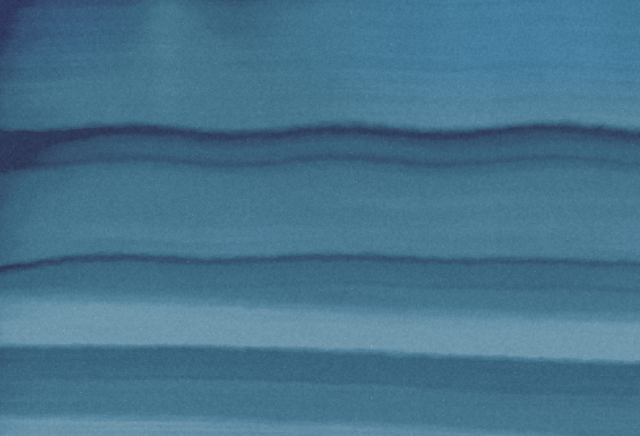
Give the GLSL for this texture, as a Shadertoy shader.

```glsl
// Layered blue watercolour washes with dark wavy pigment edges on grainy paper.

float hash(vec2 p) {
    vec3 q = fract(vec3(p.xyx) * 0.1031);
    q += dot(q, q.yzx + 33.33);
    return fract((q.x + q.y) * q.z);
}

float noise(vec2 p) {
    vec2 i = floor(p), f = fract(p);
    f = f * f * (3.0 - 2.0 * f);
    return mix(mix(hash(i), hash(i + vec2(1, 0)), f.x),
               mix(hash(i + vec2(0, 1)), hash(i + vec2(1, 1)), f.x), f.y);
}

float fbm(vec2 p) {
    float sum = 0.0, amp = 0.5;
    for (int i = 0; i < 4; i++) {
        sum += amp * noise(p);
        p = p * 2.03 + 7.1;
        amp *= 0.5;
    }
    return sum / 0.9375;
}

// Soft bell around zero
float bell(float d, float width) {
    d /= width;
    return exp(-d * d);
}

// Pigment ramp from dark indigo to pale blue
vec3 pigment(float t) {
    vec3 c = mix(vec3(0.18, 0.23, 0.35), vec3(0.21, 0.33, 0.44), smoothstep(0.0, 0.2, t));
    c = mix(c, vec3(0.23, 0.40, 0.50), smoothstep(0.2, 0.4, t));
    c = mix(c, vec3(0.27, 0.46, 0.55), smoothstep(0.4, 0.6, t));
    c = mix(c, vec3(0.32, 0.51, 0.61), smoothstep(0.6, 0.8, t));
    return mix(c, vec3(0.43, 0.59, 0.67), smoothstep(0.8, 1.0, t));
}

void mainImage(out vec4 fragColor, in vec2 fragCoord) {
    vec2 uv = fragCoord / iResolution.xy;
    float x = uv.x, y = 1.0 - uv.y;          // y runs downwards
    vec2 paper = vec2(x * 1.471, y);
    float ragged = (fbm(paper * vec2(40.0, 90.0)) - 0.5) * 0.009
                 + (fbm(vec2(x * 7.0, 2.0)) - 0.5) * 0.006;
    float yr = y + ragged;

    // Wash boundaries
    float edge1 = 0.292 - 0.008 * cos(6.2832 * (x - 0.53) / 0.335) - 0.004 * x;
    float edge2 = 0.586 - 0.007 * (1.0 - 0.7 * x) * cos(6.2832 * (x - 0.52) / 0.36)
                + 0.018 * exp(-x * 12.0) + 0.010 * smoothstep(0.6, 1.0, x);
    float pale = 0.675 + 0.045 * smoothstep(0.0, 1.0, x);
    float edge3 = 0.797 + 0.038 * smoothstep(0.2, 1.1, x);
    float edge4 = 0.952 + 0.060 * x * x;

    // Top wash: vertical blooms, dark blots along the upper border
    float tone = 0.54 + 0.08 * smoothstep(0.0, 0.27, y);
    tone += 0.13 * bell(x - 0.26, 0.025) * (1.0 - y * 2.0);
    tone += 0.10 * smoothstep(0.4, 0.75, x);
    tone += 0.10 * bell(y - edge1 + 0.025, 0.025) * smoothstep(0.3, 0.8, x);
    tone -= 0.22 * smoothstep(0.27, 0.17, x) * smoothstep(0.24, 0.02, y);
    tone -= 0.16 * bell(x - 0.37, 0.06) * bell(y - 0.03, 0.08);
    tone -= 0.14 * bell(y, 0.02) * smoothstep(0.8, 0.3, x);
    tone += 0.14 * (fbm(vec2(x * 11.0, y * 3.0)) - 0.5);

    // First band: dark lip, dim body, second thin line
    float body1 = 0.31 + 0.04 * x;
    body1 -= 0.28 * bell(yr - edge1 - 0.016, 0.018);
    body1 -= 0.10 * bell(yr - edge1 - 0.082, 0.009);
    float middle = 0.53 + 0.17 * smoothstep(0.38, 0.54, y);
    middle += 0.06 * bell(y - 0.46, 0.02) * smoothstep(0.3, 0.6, x);
    float below1 = mix(body1, middle, smoothstep(0.075, 0.115, yr - edge1));
    tone = mix(tone, below1, smoothstep(-0.013, 0.012, yr - edge1));

    // Second band: dark lip fading into the pale wash
    float body2 = 0.44 + 0.08 * smoothstep(0.02, 0.10, y - edge2);
    body2 -= 0.30 * bell(yr - edge2 - 0.009, 0.011) * (1.0 - 0.35 * x);
    body2 -= 0.08 * bell(yr - edge2 - 0.067, 0.007) * smoothstep(0.2, 0.7, x);
    float light = 0.92 + 0.06 * smoothstep(0.0, 0.07, y - pale);
    float below2 = mix(body2, light, smoothstep(-0.022, 0.028, yr - pale));
    tone = mix(tone, below2, smoothstep(-0.012, 0.008, yr - edge2));

    // Third band and the pale strip at the foot
    float body3 = 0.36 + 0.19 * smoothstep(0.01, 0.09, y - edge3);
    body3 -= 0.09 * bell(yr - edge3 - 0.068, 0.007);
    body3 += 0.06 * smoothstep(0.10, 0.15, y - edge3);
    float below3 = mix(body3, 0.94, smoothstep(-0.012, 0.016, yr - edge4));
    tone = mix(tone, below3, smoothstep(-0.012, 0.010, yr - edge3));

    // Pooled pigment along the left border
    float pool = exp(-x * 19.0) * smoothstep(0.66, 0.54, y);
    pool += 0.35 * bell(x, 0.14) * bell(y - 0.335, 0.05);
    tone -= 0.36 * pool + 0.10 * exp(-x * 30.0) * smoothstep(0.5, 0.7, y);

    // Brush streaks that follow the boundaries
    float flow = y - mix(edge1, mix(edge2, edge3, smoothstep(0.55, 0.8, y)),
                         smoothstep(0.25, 0.6, y)) * 0.6;
    tone += 0.13 * (fbm(vec2(x * 2.5, flow * 60.0)) - 0.5);
    tone += 0.05 * (noise(vec2(x * 5.0, flow * 150.0 + 30.0)) - 0.5);
    tone += 0.06 * (fbm(paper * 9.0) - 0.5);

    vec3 color = pigment(clamp(tone, 0.0, 1.0));
    color += vec3(-0.02, 0.01, 0.045) * smoothstep(0.3, 0.8, x) * smoothstep(0.27, 0.12, y);
    color += vec3(0.0, -0.005, 0.02) * smoothstep(0.28, 0.1, x) * smoothstep(0.25, 0.05, y);

    // Paper tooth and pale specks
    float tooth = noise(paper * 330.0) + 0.6 * noise(paper * 170.0 + 40.0) - 0.8;
    color += 0.038 * tooth;
    color += 0.07 * smoothstep(0.93, 1.0, noise(paper * 260.0 + 90.0));
    fragColor = vec4(clamp(color, 0.0, 1.0), 1.0);
}
```
